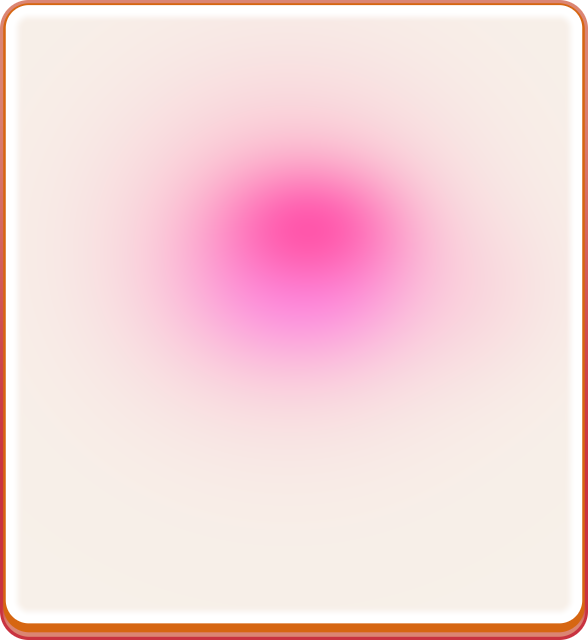
Reproduce this background procedurally as a Shadertoy shader.

```glsl
#define CREAM vec3(0.970, 0.940, 0.912)
#define BLUSH vec3(0.990, 0.700, 0.790)
#define VIOLET vec3(0.990, 0.550, 0.910)
#define HOT_PINK vec3(1.000, 0.340, 0.670)
#define ORANGE vec3(0.840, 0.400, 0.070)
#define SALMON vec3(0.860, 0.520, 0.450)
#define RED vec3(0.790, 0.200, 0.250)
#define CORNER_RADIUS 0.045
#define BEVEL_START 0.010
#define BEVEL_END 0.027

// Signed distance to a rounded box given by two opposite corners
float roundedBox(vec2 p, vec2 low, vec2 high, float radius) {
    vec2 q = abs(p - 0.5 * (low + high)) - 0.5 * (high - low) + radius;
    return length(max(q, 0.0)) + min(max(q.x, q.y), 0.0) - radius;
}

// Coverage of a shape, smoothed over about one pixel
float fill(float dist) {
    return clamp(0.5 - dist * iResolution.y, 0.0, 1.0);
}

// Soft elliptical spot
float glow(vec2 p, vec2 center, vec2 spread) {
    vec2 q = (p - center) / spread;
    return exp(-0.5 * dot(q, q));
}

// Layered glows, from the wide halo to the hot core
vec3 panelColor(vec2 p) {
    vec3 color = CREAM;
    color = mix(color, BLUSH, 0.20 * glow(p, vec2(0.745, 0.540), vec2(0.090)));
    color = mix(color, BLUSH, 0.96 * glow(p, vec2(0.450, 0.615), vec2(0.178, 0.168)));
    color = mix(color, VIOLET, 0.85 * glow(p, vec2(0.472, 0.550), vec2(0.112, 0.078)));
    color = mix(color, HOT_PINK, glow(p, vec2(0.482, 0.640), vec2(0.092, 0.066)));
    return color;
}

void mainImage(out vec4 fragColor, in vec2 fragCoord) {
    vec2 p = fragCoord / iResolution.y;
    vec2 size = vec2(iResolution.x / iResolution.y, 1.0);

    float rim = roundedBox(p, vec2(0.0), size, CORNER_RADIUS);
    float lip = roundedBox(p, vec2(0.004, 0.005), size - 0.004, CORNER_RADIUS - 0.003);
    float base = roundedBox(p, vec2(0.005, 0.012), size - 0.005, CORNER_RADIUS - 0.004);
    float panel = roundedBox(p, vec2(0.009, 0.026), size - vec2(0.009, 0.008), CORNER_RADIUS - 0.009);

    // Frame: shaded rim, pale lower lip, orange base
    vec3 color = vec3(1.0);
    color = mix(color, mix(RED, SALMON, smoothstep(0.2, 0.95, p.y)), fill(rim));
    color = mix(color, SALMON, fill(lip) * (1.0 - smoothstep(0.02, 0.06, p.y)));
    color = mix(color, ORANGE, fill(base));

    // Panel with a white bevel fading inward
    float bevel = smoothstep(-BEVEL_END, -BEVEL_START, panel);
    color = mix(color, mix(panelColor(p), vec3(1.0), bevel), fill(panel));

    fragColor = vec4(color, 1.0);
}
```
